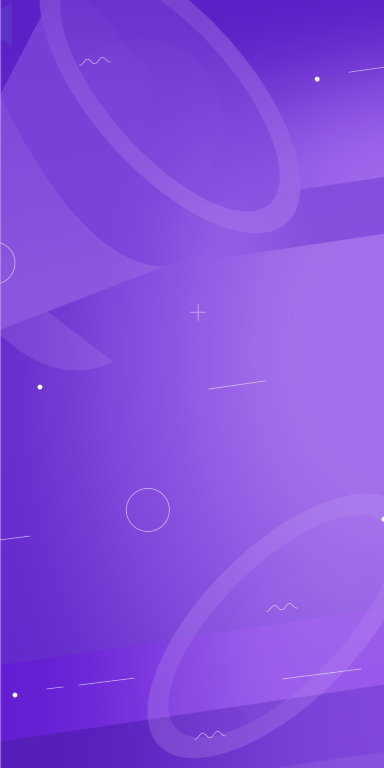
Write a Shadertoy shader that draws this background.

```glsl
// Violet promo backdrop: soft glow, slanted bands, two translucent horns and thin line confetti.

// Space: x runs 0..1, y runs 0..2, origin at the lower left
const vec3 DEEP = vec3(0.395, 0.165, 0.795);
const vec3 AMETHYST = vec3(0.555, 0.34, 0.888);
const vec3 LAVENDER = vec3(0.637, 0.44, 0.916);
const vec3 INDIGO = vec3(0.335, 0.12, 0.725);
const vec3 VIOLET = vec3(0.48, 0.26, 0.845);
const vec3 LILAC = vec3(0.55, 0.335, 0.885);
const vec3 ELECTRIC = vec3(0.39, 0.11, 0.83);
const vec3 ORCHID = vec3(0.63, 0.36, 0.94);
const vec3 MIST = vec3(0.78, 0.64, 0.96);
const vec2 GLOW_CENTER = vec2(1.0, 1.08);
const vec2 GLOW_SCALE = vec2(1.0, 0.68);
const float BAND_SLOPE = 0.148;
const vec2 UPPER_BAND = vec2(1.243, 1.391);
const vec2 LOWER_BAND = vec2(0.069, 0.268);
const float FLOOR_EDGE = -0.106;
const vec2 TOP_MOUTH = vec2(0.443, 1.760);
const vec2 LOW_MOUTH = vec2(0.729, 0.370);
const float TOP_TILT = -0.845;
const float LOW_TILT = 0.785;
const float LINE_HALF = 0.0008;
const float LINE_ALPHA = 0.68;
const float DOT_RADIUS = 0.0062;
const float WAVE_LENGTH = 0.039;
const float WAVE_HEIGHT = 0.007;
const float SLIVER_WIDTH = 0.0026;

const vec4 STROKES[8] = vec4[8](
    vec4(0.909, 1.812, 1.000, 1.825), vec4(0.544, 0.987, 0.690, 1.008),
    vec4(0.000, 0.594, 0.078, 0.604), vec4(0.122, 0.206, 0.164, 0.211),
    vec4(0.206, 0.216, 0.349, 0.234), vec4(0.737, 0.232, 0.940, 0.258),
    vec4(0.496, 1.187, 0.534, 1.187), vec4(0.516, 1.166, 0.516, 1.208));
const vec2 DOTS[4] = vec2[4](
    vec2(0.826, 1.794), vec2(0.104, 0.992), vec2(0.039, 0.190), vec2(1.0, 0.648));
const vec2 WAVES[3] = vec2[3](
    vec2(0.247, 1.841), vec2(0.734, 0.419), vec2(0.547, 0.086));

float soft; // half width of a smoothed edge

float inside(float d) { return smoothstep(-soft, soft, d); }

float ink(float d, float halfWidth) { return inside(halfWidth - d); }

vec2 turn(vec2 v, float a) {
    return vec2(cos(a) * v.x + sin(a) * v.y, cos(a) * v.y - sin(a) * v.x);
}

float ellipseMask(vec2 q, vec2 radii) {
    float k = length(q / radii);
    return inside(k * (1.0 - k) / max(length(q / (radii * radii)), 1e-4));
}

float segment(vec2 p, vec2 a, vec2 b) {
    vec2 ab = b - a;
    return length(p - a - ab * clamp(dot(p - a, ab) / dot(ab, ab), 0.0, 1.0));
}

float wave(vec2 q) {
    float k = 6.28318 / WAVE_LENGTH;
    float y = 0.12 * q.x - WAVE_HEIGHT * cos(k * q.x);
    float slope = 0.12 + WAVE_HEIGHT * k * sin(k * q.x);
    return max(abs(q.y - y) / sqrt(1.0 + slope * slope), abs(q.x) - WAVE_LENGTH);
}

// Rim, pane and faint inner lobe of a horn mouth
vec3 hornMouth(vec3 col, vec2 q, vec2 outer, vec2 inner, float lobe, vec2 alpha) {
    float pane = ellipseMask(q, inner);
    float rim = ellipseMask(q, outer) - pane;
    return mix(col, MIST, alpha.x * rim + pane * (alpha.y + 0.025 * inside(lobe)));
}

vec3 backdrop(vec2 p) {
    float h = p.y - BAND_SLOPE * p.x;
    float reach = length((p - GLOW_CENTER) * GLOW_SCALE);
    vec3 col = mix(LAVENDER, AMETHYST, smoothstep(0.2, 0.62, reach));
    col = mix(col, DEEP, smoothstep(0.45, 1.12, reach));

    // Upper sky and its shaded band
    vec3 sky = mix(VIOLET, vec3(0.615, 0.40, 0.92), smoothstep(0.3, 1.0, p.x));
    sky = mix(sky, INDIGO * 1.07, smoothstep(1.40, 1.90, h));
    float band = inside(h - UPPER_BAND.x) * smoothstep(0.5, 0.85, p.x);
    col = mix(col, VIOLET, 0.72 * band);
    col = mix(col, sky, inside(h - UPPER_BAND.y) * smoothstep(0.4, 0.6, p.x + 4.0 * (h - 1.391)));

    // Lower bright band and the dark floor
    vec3 stripe = mix(ELECTRIC, ORCHID, smoothstep(0.0, 0.85, p.x));
    col = mix(col, stripe, mix(0.92, 0.6, p.x) * inside(LOWER_BAND.y - h));
    vec3 ground = mix(INDIGO, VIOLET, smoothstep(0.1, 1.0, p.x));
    col = mix(col, ground, mix(1.0, 0.8, p.x) * inside(LOWER_BAND.x - h));
    return mix(col, MIST, 0.12 * inside(FLOOR_EDGE - h));
}

vec3 topHorn(vec3 col, vec2 p) {
    vec2 q = turn(p - TOP_MOUTH, TOP_TILT);
    vec2 outer = vec2(0.456, 0.206);
    float baseLine = p.y - 1.141 - 0.387 * p.x;
    float mouth = ellipseMask(q, outer);
    float body = inside(baseLine) * inside(1.753 + 1.91 * p.x - p.y) * inside(-q.y);
    vec3 skin = mix(VIOLET, LILAC, smoothstep(0.25, 0.6, p.x) * smoothstep(1.85, 1.35, p.y));
    col = mix(col, skin, 0.9 * max(body * smoothstep(0.62, 0.33, p.x), 0.85 * mouth));
    col = mix(col, INDIGO, 0.3 * mouth * smoothstep(1.75, 2.05, p.y));

    // Flared tail and curved grip
    float tail = body * inside(1.753 - 2.06 * p.x + 2.37 * p.x * p.x - p.y)
        * inside(0.43 - p.x);
    col = mix(col, MIST, tail * mix(0.22, 0.10, smoothstep(1.2, 1.7, p.y)));
    float bow = p.x - 0.2;
    float grip = inside(-baseLine) * inside(p.y - 1.036 - 2.3 * bow * bow)
        * inside(1.283 - 0.762 * p.x - p.y);
    col = mix(col, MIST, 0.17 * grip);

    float lobe = 0.22 - length(p - vec2(0.36, 1.68));
    float rimAlpha = mix(0.25, 0.15, smoothstep(1.4, 2.0, p.y));
    return hornMouth(col, q, outer, vec2(0.390, 0.161), lobe, vec2(rimAlpha, 0.0));
}

void mainImage(out vec4 fragColor, in vec2 fragCoord) {
    vec2 p = fragCoord / iResolution.xy * vec2(1.0, 2.0);
    soft = 0.75 / iResolution.x;
    vec3 col = topHorn(backdrop(p), p);
    float lobe = 0.235 - length(p - vec2(0.82, 0.28));
    col = hornMouth(col, turn(p - LOW_MOUTH, LOW_TILT), vec2(0.443, 0.203), vec2(0.380, 0.156), lobe, vec2(0.23, 0.08));

    // Corner shard and pale sliver along the left side
    float shard = inside(0.031 - p.x) * inside(1.974 + 0.6 * p.x - p.y) * inside(p.y - 1.901 + 0.7 * p.x);
    col = mix(col, vec3(0.36, 0.22, 0.80), 0.7 * shard);
    col = mix(col, MIST, 0.6 * inside(SLIVER_WIDTH - p.x));

    // Line confetti
    float marks = ink(abs(length(p - vec2(0.385, 0.672)) - 0.056), LINE_HALF);
    marks = max(marks, ink(abs(length(p - vec2(-0.016, 1.315)) - 0.055), LINE_HALF));
    for (int i = 0; i < 8; i++) marks = max(marks, ink(segment(p, STROKES[i].xy, STROKES[i].zw), LINE_HALF));
    for (int i = 0; i < 3; i++) marks = max(marks, ink(wave(p - WAVES[i]), LINE_HALF));
    marks *= LINE_ALPHA;
    for (int i = 0; i < 4; i++) marks = max(marks, ink(length(p - DOTS[i]), DOT_RADIUS));
    fragColor = vec4(mix(col, vec3(1.0), marks), 1.0);
}
```
